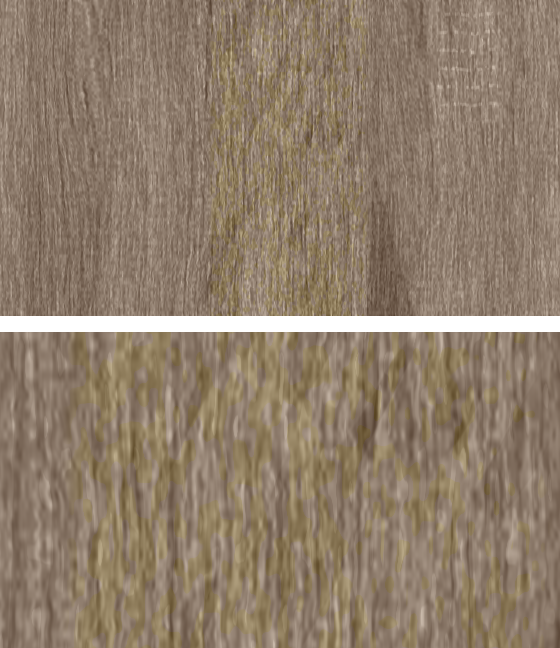
Top: the whole. Bottom: its middle third, enlarged.
Give the GLSL for this texture, as a Shadertoy shader.

```glsl
// Weathered oak board: crisp vertical fibres, bent growth rings and saw marks.
// Stretched noise and its thin contours form the grain; soft masks place the
// tonal strips, the olive stain and the dark wedge. Units: canvas height = 1.

const vec3 OAK = vec3(0.524, 0.452, 0.392);
const vec3 TONE_TINT = vec3(1.0, 1.04, 1.04);
const vec3 OLIVE_SHIFT = vec3(0.0, 0.0, -0.070);

float hash(vec2 p) {
    vec3 q = fract(p.xyx * vec3(0.1031, 0.1030, 0.0973));
    q += dot(q, q.yzx + 33.33);
    return fract((q.x + q.y) * q.z);
}

float noise(vec2 p) {
    vec2 i = floor(p), f = fract(p);
    f = f * f * (3.0 - 2.0 * f);
    return mix(mix(hash(i), hash(i + vec2(1, 0)), f.x),
               mix(hash(i + vec2(0, 1)), hash(i + vec2(1, 1)), f.x), f.y);
}

// Noise centred on zero
float grain(vec2 p, vec2 scale, float seed) {
    return noise(p * scale + seed) - 0.5;
}

// Soft strip between two positions
float strip(float x, float from, float to, float soft) {
    return smoothstep(from - soft, from + soft, x)
         * (1.0 - smoothstep(to - soft, to + soft, x));
}

// Bends the fibres: waves everywhere, a sweep on the left, a lean on the right
vec2 bendGrain(vec2 p) {
    float sweep = strip(p.x, 0.17, 0.27, 0.12);
    float lean = strip(p.x, 1.2, 1.32, 0.1);
    p.x += 0.085 * sweep * smoothstep(0.15, 0.8, p.y);
    p.x += 0.05 * lean * p.y * p.y;
    p.x += 0.022 * grain(p, vec2(3.0, 2.4), 7.0);
    p.x += 0.005 * grain(p, vec2(14.0, 11.0), 19.0);
    p.x += 0.0025 * grain(p, vec2(60.0, 60.0), 37.0);
    return p;
}

// Broad lightness of the board across its width
float boardTone(float x) {
    float tone = 0.022 * strip(x, -0.1, 0.08, 0.012);
    tone -= 0.024 * strip(x, 0.09, 0.34, 0.025);
    tone -= 0.016 * strip(x, 0.52, 0.67, 0.02);
    tone += 0.018 * strip(x, 0.69, 1.155, 0.02);
    tone -= 0.026 * strip(x, 1.165, 1.34, 0.006);
    return tone + 0.008 * strip(x, 1.37, 1.9, 0.02);
}

// Growth rings: a dark line with a sharp side and a fading side
float rings(vec2 q, float count) {
    float phase = fract(q.x * count + 1.6 * noise(q * vec2(6.0, 0.9) + 13.0));
    float line = smoothstep(0.0, 0.05, phase) * (1.0 - smoothstep(0.08, 0.4, phase));
    return line * smoothstep(0.1, 0.6, noise(q * vec2(20.0, 4.0) + 47.0));
}

// Thin long lines along one contour of stretched noise
float threads(vec2 q, vec2 scale, float seed) {
    float line = 1.0 - smoothstep(0.02, 0.13, abs(grain(q, scale, seed)));
    return line * smoothstep(0.3, 0.5, noise(q * vec2(50.0, 16.0) + seed));
}

// Fine fibres: crisp streaks, side-lit relief and short specks
float fibres(vec2 q) {
    vec2 scale = vec2(150.0, 14.0);
    float here = smoothstep(0.3, 0.7, noise(q * scale + 3.0));
    float beside = smoothstep(0.3, 0.7, noise((q + vec2(0.004, 0.002)) * scale + 3.0));
    float speck = grain(q, vec2(250.0, 95.0), 41.0);
    float glint = smoothstep(0.72, 0.82, noise(q * vec2(170.0, 30.0) + 91.0));
    return 0.032 * (here - 0.5) + 0.036 * (here - beside) + 0.115 * speck + 0.045 * glint;
}

// Dark slanted flecks crossing the grain
float flecks(vec2 p) {
    vec2 along = normalize(vec2(0.45, 0.9));
    vec2 r = vec2(dot(p, vec2(along.y, -along.x)), dot(p, along));
    r.x += 0.02 * grain(r, vec2(5.0, 9.0), 2.0);
    return smoothstep(0.7, 0.8, noise(r * vec2(38.0, 6.0) + 53.0));
}

// Pale broken rungs left by a saw, over slightly paler fibres
float sawMarks(vec2 p, vec2 low, vec2 high, float pitch) {
    float area = strip(p.x, low.x, high.x, 0.03) * strip(p.y, low.y, high.y, 0.08);
    float y = p.y + 0.016 * grain(p, vec2(18.0, 5.0), 29.0);
    float rung = abs(fract(y / pitch) - 0.5) * pitch;
    float broken = smoothstep(0.4, 0.6, noise(p * vec2(120.0, 40.0)));
    float thread = smoothstep(0.5, 0.7, noise(p * vec2(130.0, 14.0) + 17.0));
    return area * (broken * (1.0 - smoothstep(0.002, 0.009, rung)) + 0.45 * thread);
}

// Dark wedge with its tip upward
float wedge(vec2 p, vec2 tip, float spread) {
    float drop = tip.y - p.y;
    float ragged = 0.006 * grain(p, vec2(40.0, 12.0), 61.0);
    return strip(p.x + ragged, tip.x - 0.06 * drop, tip.x + spread * drop, 0.004)
         * smoothstep(0.0, 0.03, drop);
}

void mainImage(out vec4 fragColor, in vec2 fragCoord) {
    vec2 p = fragCoord / iResolution.xy * vec2(1.7778, 1.0);
    vec2 q = bendGrain(p);
    float middle = strip(p.x, 0.62, 1.16, 0.06);
    float ringed = max(strip(p.x, 0.08, 0.36, 0.04), strip(p.x, 0.52, 0.98, 0.04));

    // Growth bands and fibres
    float tone = boardTone(p.x) + 0.026;
    tone += 0.06 * grain(q, vec2(11.0, 0.8), 11.0);
    tone += 0.04 * grain(q, vec2(42.0, 3.0), 23.0);
    tone -= 0.055 * rings(q, 24.0) * mix(0.25, 1.0, ringed);
    tone += fibres(q) * mix(1.0, 1.2, middle);

    // Dark cracks with a lit right lip
    vec2 crackScale = vec2(62.0, 4.5);
    float crack = threads(q, crackScale, 83.0);
    float lip = threads(q - vec2(0.005, 0.0), crackScale, 83.0);
    tone -= (crack - 0.55 * lip) * mix(0.04, 0.075, middle);

    // Local marks
    tone -= 0.05 * flecks(p) * middle;
    tone -= 0.068 * wedge(p, vec2(1.19, 0.46), 0.28);
    tone -= 0.04 * strip(q.x, 1.355, 1.372, 0.007) * smoothstep(0.2, 0.4, p.y);
    tone += 0.085 * sawMarks(p, vec2(1.39, 0.62), vec2(1.58, 1.05), 0.058);
    tone += 0.035 * sawMarks(p, vec2(0.34, 0.4), vec2(0.5, 0.92), 0.065);
    tone += 1.2 * tone * max(tone, 0.0);

    // Olive stain gathered in small upright specks
    float patches = mix(noise(q * vec2(120.0, 50.0) + 5.0),
                        noise(q * vec2(15.0, 3.0) + 71.0), 0.38);
    float stain = smoothstep(0.54, 0.57, patches) * strip(p.x, 0.67, 1.165, 0.015);

    vec3 color = OAK + TONE_TINT * tone + OLIVE_SHIFT * stain;
    fragColor = vec4(clamp(color, 0.0, 1.0), 1.0);
}
```
